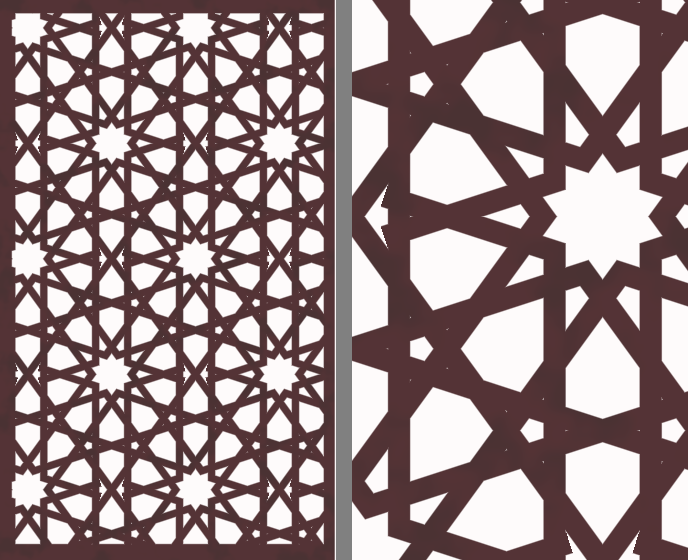
Left: the whole. Right: its middle third, enlarged.
Reproduce this pattern procedurally as a WebGL 1 fragment shader.

```glsl
precision highp float;
// Cut-out lattice screen: ten-pointed star rosettes with petals and small five-pointed stars.
uniform vec2 u_resolution;

// Lengths are in units of the canvas height.
const float PITCH = 0.2996;                  // horizontal distance between rosettes
const vec2 ORIGIN = vec2(0.3492, 0.5378);    // centre of one rosette
const float HALF_BAND = 0.0066;
const vec2 WINDOW_MIN = vec2(0.0212, 0.0286);
const vec2 WINDOW_MAX = vec2(0.5781, 0.9762);
const float RIGHT_GAP = 0.0022;              // pale sliver beside the frame
const float SOFTNESS = 0.9;                  // edge blur in pixels
const vec3 PAPER = vec3(0.995, 0.985, 0.985);
const vec3 WOOD = vec3(0.33, 0.20, 0.21);
const vec3 WOOD_DARK = vec3(0.29, 0.195, 0.20);

const float DEG = 0.01745329;
const float SECTOR = 36.0 * DEG;

vec2 dir(float degrees) {
  return vec2(cos(degrees * DEG), sin(degrees * DEG));
}

// Signed distance to a decagon, for points in the first quadrant.
float decagon(vec2 p, float apothem) {
  return max(max(dot(p, dir(18.0)), dot(p, dir(54.0))), p.y) - apothem;
}

// Fold the plane into one decagon; the gaps between decagons mirror its petals.
vec2 foldLattice(vec2 p, vec2 corner, float apothem) {
  vec2 period = 2.0 * corner;
  p = abs(mod(p + corner, period) - corner);
  vec2 q = corner - p;
  bool nearOther = decagon(q, apothem) < 0.0 || q.y > p.y;
  if (decagon(p, apothem) > 0.0 && nearOther) p = q;
  if (p.y > apothem) p.y = 2.0 * apothem - p.y;
  return p;
}

// Distance to the centre lines of the straps.
float straps(vec2 p) {
  vec2 corner = 0.5 * PITCH * vec2(1.0, tan(54.0 * DEG));
  float apothem = 0.5 * length(corner);
  p = foldLattice(p, corner, apothem);

  // Fold to half a petal, with the petal axis along x.
  float angle = abs(mod(atan(p.y, p.x), SECTOR) - 0.5 * SECTOR);
  vec2 f = length(p) * vec2(cos(angle), sin(angle));

  float s18 = dir(18.0).y;
  float offset = apothem * tan(18.0 * DEG) * (1.0 - s18);
  float ring = apothem * dir(18.0).x;
  vec2 slope = dir(54.0);
  float side = abs(f.y - offset);
  float starEdge = abs(dot(f, slope) - offset);
  float petalTip = abs(dot(f, slope * vec2(1.0, -1.0)) - offset);
  float rim = abs(dot(f, dir(18.0)) - ring);
  float outerRim = abs(dot(f, dir(-18.0)) - ring);
  return min(min(side, min(starEdge, petalTip)), min(rim, outerRim));
}

// Faint mottling from layered sines.
float mottle(vec2 p) {
  float sum = 0.0;
  float weight = 0.5;
  for (int i = 0; i < 4; i++) {
    p = mat2(0.8, 0.6, -0.6, 0.8) * p * 1.9 + 1.7;
    sum += weight * sin(p.x + 1.3 * sin(p.y));
    weight *= 0.6;
  }
  return sum;
}

void main() {
  float pixel = 1.0 / u_resolution.y;
  vec2 p = gl_FragCoord.xy * pixel;
  float aspect = u_resolution.x * pixel;

  // Join the straps to the frame around the window.
  float band = straps(p - ORIGIN) - HALF_BAND;
  vec2 inset = min(p - WINDOW_MIN, WINDOW_MAX - p);
  float solid = min(band, min(inset.x, inset.y));
  solid = max(solid, p.x - (aspect - RIGHT_GAP));

  float blur = SOFTNESS * pixel;
  float cover = 1.0 - smoothstep(-blur, blur, solid);
  float shade = smoothstep(-0.1, 0.9, mottle(p * 22.0));
  vec3 wood = mix(WOOD, WOOD_DARK, shade);
  gl_FragColor = vec4(mix(PAPER, wood, cover), 1.0);
}
```
